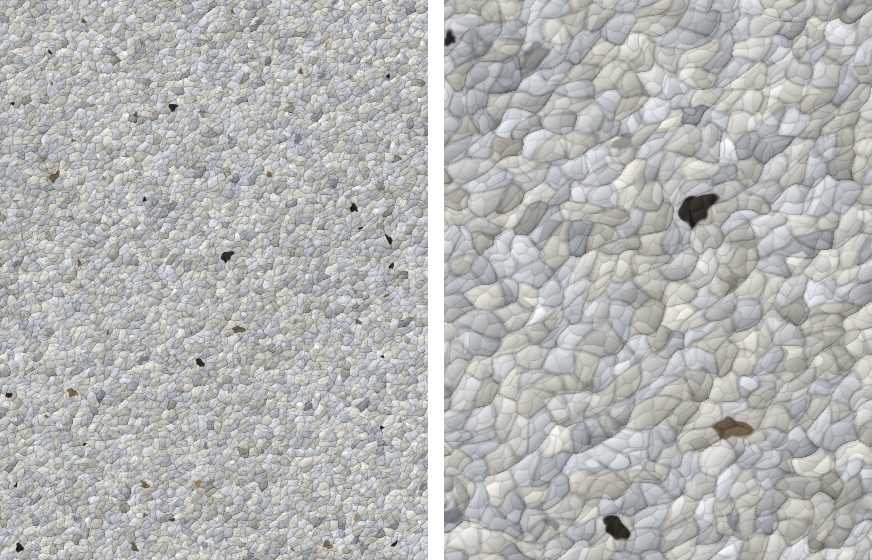
Left, the full canvas; right, a detail of the centre.
Give the GLSL for this texture, as a Shadertoy shader.

```glsl
// Pale washed-stone surface: packed slanted grey chips with sparse dark and ochre specks.
#define GRAIN_ROWS 70.0      // coarse grains per canvas height
#define CHIP_ROWS 124.0      // fine chips per canvas height
#define SPECK_ROWS 18.0      // speck cells per canvas height
#define SPECK_SHARE 0.32     // part of speck cells that are filled
#define SLANT 0.62           // main grain direction, radians
#define SLANT_SPREAD 1.5     // variation of that direction
#define RELIEF 0.15          // lit and shaded sides of grains
#define CREVICE 0.12         // darkening between grains
#define BRIGHTNESS 0.755     // mean grain tone
#define TONE_SPREAD 0.15     // grain to grain contrast

const vec2 LIGHT_DIR = vec2(-0.6, 0.8);
const vec3 WARM_TINT = vec3(0.012, 0.006, -0.020);
const vec3 COOL_TINT = vec3(-0.014, -0.003, 0.014);

struct Grain {
    vec2 offset;   // from grain centre to the point
    float edge;    // zero on the border
    vec3 id;       // random values of the grain
};

vec3 hash3(vec2 p) {
    vec3 q = fract(p.xyx * vec3(0.1031, 0.1030, 0.0973));
    q += dot(q, q.yxz + 33.33);
    return fract((q.xxy + q.yzz) * q.zyx);
}

mat2 rotation(float a) {
    float c = cos(a), s = sin(a);
    return mat2(c, -s, s, c);
}

// Cellular noise whose cells are stretched along individual slants
Grain nearestGrain(vec2 p) {
    vec2 cell = floor(p);
    Grain g = Grain(vec2(0.0), 0.0, vec3(0.0));
    float first = 9.0, second = 9.0;
    for (int y = -1; y <= 1; y++)
    for (int x = -1; x <= 1; x++) {
        vec2 c = cell + vec2(x, y);
        vec3 h = hash3(c + 17.0);
        vec2 d = p - c - 0.1 - 0.8 * h.xy;
        vec2 stretched = rotation(SLANT + (h.z - 0.5) * SLANT_SPREAD) * d * vec2(0.75, 1.35);
        float dist = length(stretched);
        if (dist < first) {
            second = first;
            first = dist;
            g.offset = d;
            g.id = hash3(c + 91.0);
        } else {
            second = min(second, dist);
        }
    }
    g.edge = second - first;
    return g;
}

// Layered sines that bend the grain borders
vec2 bend(vec2 p) {
    vec2 w = sin(p.yx * vec2(83.0, 71.0) + 2.0 * sin(p * 47.0));
    return 0.0022 * w + 0.0011 * sin(p.yx * 239.0 + 3.0 * w.yx);
}

vec3 grainLayer(vec2 p) {
    Grain g = nearestGrain(p * GRAIN_ROWS);
    Grain chip = nearestGrain(p * CHIP_ROWS + 40.0);

    // Body tone, with a few distinctly darker grains
    float tone = BRIGHTNESS + TONE_SPREAD * (g.id.x - 0.5);
    tone -= 0.13 * smoothstep(0.91, 0.97, g.id.z);
    tone += 0.10 * (chip.id.x - 0.5);

    // Light from the upper left
    tone += RELIEF * clamp(dot(g.offset, LIGHT_DIR), -0.5, 0.5);
    tone += 0.6 * RELIEF * clamp(dot(chip.offset, LIGHT_DIR), -0.5, 0.5);
    tone -= CREVICE * (1.0 - smoothstep(0.0, 0.25, g.edge));
    tone -= 0.4 * CREVICE * (1.0 - smoothstep(0.0, 0.25, chip.edge));
    tone += 0.07 * smoothstep(0.8, 0.95, chip.id.z) * smoothstep(0.0, 0.3, chip.edge);

    vec3 tint = mix(COOL_TINT, WARM_TINT, smoothstep(0.25, 0.75, g.id.y));
    return vec3(tone) + tint;
}

// Isolated angular specks: black, brown, ochre or slate
vec3 addSpeck(vec3 color, vec2 p) {
    vec2 q = p * SPECK_ROWS;
    vec2 cell = floor(q);
    vec3 place = hash3(cell + 5.0);
    vec3 kind = hash3(cell + 63.0);
    vec2 d = rotation(SLANT + 3.0 * (kind.x - 0.5)) * (q - cell - 0.27 - 0.46 * place.xy);
    float size = mix(0.055, 0.17, kind.y * kind.y);
    float angle = atan(d.y, d.x);
    float outline = size * (1.0 + 0.16 * sin(3.0 * angle + 6.0 * kind.z) + 0.1 * sin(5.0 * angle));
    float dist = length(d * vec2(0.85, 1.3)) - outline;
    float soft = SPECK_ROWS * max(0.0013, 0.8 / iResolution.y);
    float cover = (1.0 - smoothstep(-soft, soft, dist)) * step(place.z, SPECK_SHARE);

    vec3 pigment = vec3(0.45, 0.46, 0.48);
    if (kind.z < 0.17) pigment = vec3(0.14, 0.13, 0.12);
    else if (kind.z < 0.40) pigment = vec3(0.40, 0.34, 0.26);
    else if (kind.z < 0.55) pigment = vec3(0.60, 0.48, 0.31);
    vec3 shaded = pigment + 0.35 * (color - BRIGHTNESS);
    return mix(color, shaded, cover * mix(0.95, 0.65, kind.z));
}

void mainImage(out vec4 fragColor, in vec2 fragCoord) {
    vec2 p = fragCoord / iResolution.y;
    vec2 bent = p + bend(p);
    vec3 color = grainLayer(bent);
    color += 0.008 * sin(p.x * 9.0 + 2.0 * sin(p.y * 7.0));   // broad mottling
    color = addSpeck(color, bent);
    fragColor = vec4(clamp(color, 0.0, 1.0), 1.0);
}
```
